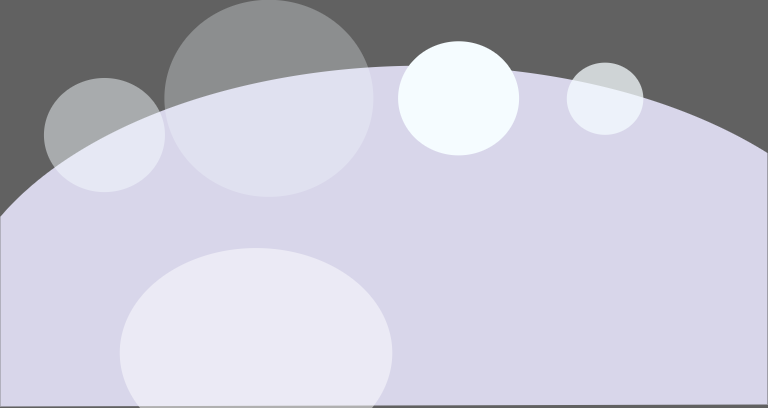
Give the GLSL for this background, as a WebGL 2 fragment shader.

```glsl
#version 300 es
precision highp float;

uniform vec2 u_resolution;
out vec4 fragColor;

const vec3 CHARCOAL = vec3(0.380);
const vec3 LAVENDER = vec3(0.847, 0.839, 0.918);
const vec3 ICE = vec3(0.961, 0.988, 1.0);
const vec3 WHITE = vec3(1.0);

// Approximate signed distance to an axis-aligned ellipse
float ellipseDistance(vec2 p, vec2 center, vec2 radii) {
    vec2 d = p - center;
    float k = length(d / radii);
    float slope = length(d / (radii * radii));
    return k * (k - 1.0) / max(slope, 1e-4);
}

// Smooth coverage of the inside of a shape, one pixel wide
float coverage(float dist, float pixel) {
    return clamp(0.5 - dist / pixel, 0.0, 1.0);
}

// Lay a translucent ellipse over a colour
vec3 layEllipse(vec3 base, vec2 p, vec2 center, vec2 radii, vec3 tint, float opacity, float pixel) {
    float inside = coverage(ellipseDistance(p, center, radii), pixel);
    return mix(base, tint, inside * opacity);
}

// Wide dome cut by a slightly tilted floor and the canvas sides
float domeDistance(vec2 p, float width) {
    float dome = ellipseDistance(p, vec2(1.034, 0.175), vec2(1.152, 0.664));
    float ground = 0.0037 + 0.0026 * p.x - p.y;
    float sides = max(0.0008 - p.x, p.x - width + 0.0012);
    return max(dome, max(ground, sides));
}

void main() {
    // Canvas height is one unit
    float pixel = 1.0 / u_resolution.y;
    vec2 p = gl_FragCoord.xy * pixel;
    float width = u_resolution.x * pixel;

    vec3 color = mix(CHARCOAL, LAVENDER, coverage(domeDistance(p, width), pixel));

    // Floating discs, left to right
    vec2 discShape = vec2(1.0, 0.943);
    color = layEllipse(color, p, vec2(0.256, 0.669), 0.1483 * discShape, ICE, 0.48, pixel);
    color = layEllipse(color, p, vec2(0.659, 0.759), 0.2561 * discShape, ICE, 0.29, pixel);
    color = layEllipse(color, p, vec2(1.124, 0.759), 0.1483 * discShape, ICE, 1.0, pixel);
    color = layEllipse(color, p, vec2(1.483, 0.758), 0.0938 * discShape, ICE, 0.74, pixel);

    // Pale oval rising from the floor
    color = layEllipse(color, p, vec2(0.6275, 0.135), vec2(0.334, 0.257), WHITE, 0.5, pixel);

    fragColor = vec4(color, 1.0);
}
```
